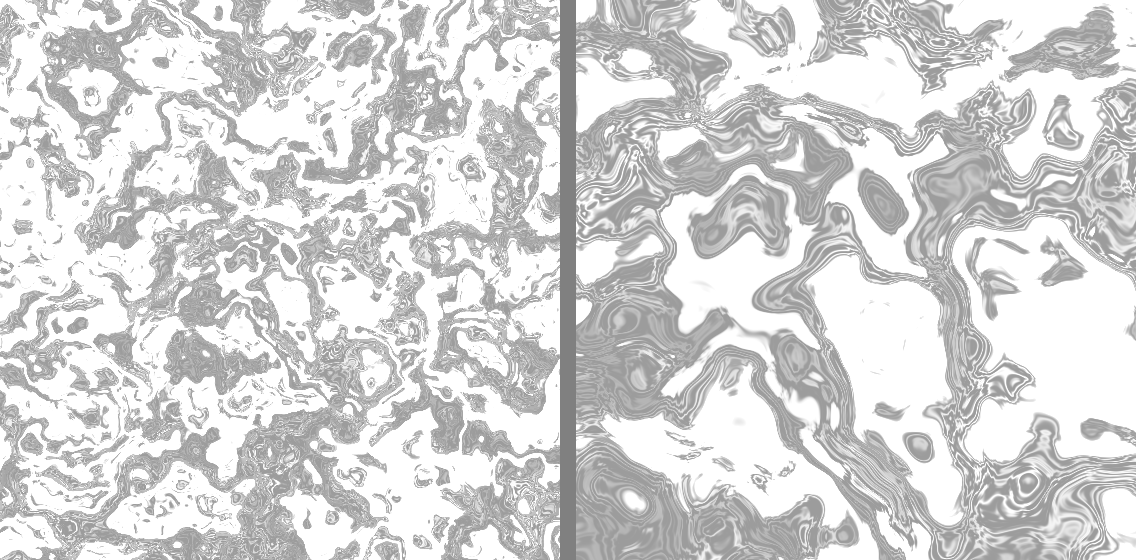
Left: the whole. Right: its middle third, enlarged.
This texture is drawn by a WebGL 2 fragment shader. Its source:

```glsl
#version 300 es
precision highp float;
// Marbled grey and white: folded noise with broad pale veins and fine contour threads.

#define SCALE 5.2          // noise cells across the canvas
#define WARP 2.1           // strength of the folding
#define VEIN_FREQ 7.0      // broad white veins per unit of height
#define THREAD_FREQ 58.0   // fine threads per unit of height
#define VEIN_LOW -0.12     // where a vein starts to brighten
#define VEIN_HIGH 0.42     // where a vein is fully white
#define THREAD_GAIN 0.85   // brightness of the threads
#define GREY 0.612         // darkest tone
#define WHITE 1.0          // lightest tone

uniform vec2 u_resolution;
out vec4 fragColor;

// Pseudo-random unit vector for a lattice point
vec2 latticeGradient(ivec2 cell) {
    uvec2 k = uvec2(cell + 4096);
    uint h = k.x * 1597u ^ k.y * 51749u;
    h = (h ^ (h >> 15)) * 73471u;
    h = (h ^ (h >> 13)) * 91813u;
    h ^= h >> 16;
    float angle = float(h & 65535u) * 6.28319 / 65536.0;
    return vec2(cos(angle), sin(angle));
}

float gradientNoise(vec2 p) {
    ivec2 cell = ivec2(floor(p));
    vec2 f = fract(p);
    vec2 u = f * f * f * (f * (f * 6.0 - 15.0) + 10.0);
    float a = dot(latticeGradient(cell), f);
    float b = dot(latticeGradient(cell + ivec2(1, 0)), f - vec2(1, 0));
    float c = dot(latticeGradient(cell + ivec2(0, 1)), f - vec2(0, 1));
    float d = dot(latticeGradient(cell + ivec2(1, 1)), f - vec2(1, 1));
    return mix(mix(a, b, u.x), mix(c, d, u.x), u.y);
}

float fbm(vec2 p, int octaves) {
    float sum = 0.0, amplitude = 1.0;
    for (int i = 0; i < octaves; i++) {
        sum += amplitude * gradientNoise(p);
        p = mat2(1.6, 1.2, -1.2, 1.6) * p + 17.3;
        amplitude *= 0.5;
    }
    return sum;
}

void main() {
    vec2 p = gl_FragCoord.xy / u_resolution * SCALE;

    // Folded height field
    vec2 fold = vec2(fbm(p + 3.1, 4), fbm(p + 41.7, 4));
    float height = fbm(p + WARP * fold, 6);

    // Broad veins with a soft shoulder
    float vein = smoothstep(VEIN_LOW, VEIN_HIGH, sin(height * VEIN_FREQ + 0.3));

    // Fine threads, averaged out where they are too dense to resolve
    float phase = height * THREAD_FREQ;
    float wave = 0.5 + 0.5 * sin(phase);
    float thread = mix(wave * wave, 0.375, smoothstep(2.5, 7.0, fwidth(phase)));
    float patchiness = smoothstep(-0.45, 0.45, fbm(p * 2.3 + fold * 3.0 + 77.0, 3));
    thread *= THREAD_GAIN * mix(0.3, 1.25, patchiness);

    float tone = clamp(vein + thread * (1.0 - vein * 0.5), 0.0, 1.0);
    fragColor = vec4(vec3(mix(GREY, WHITE, tone)), 1.0);
}
```
